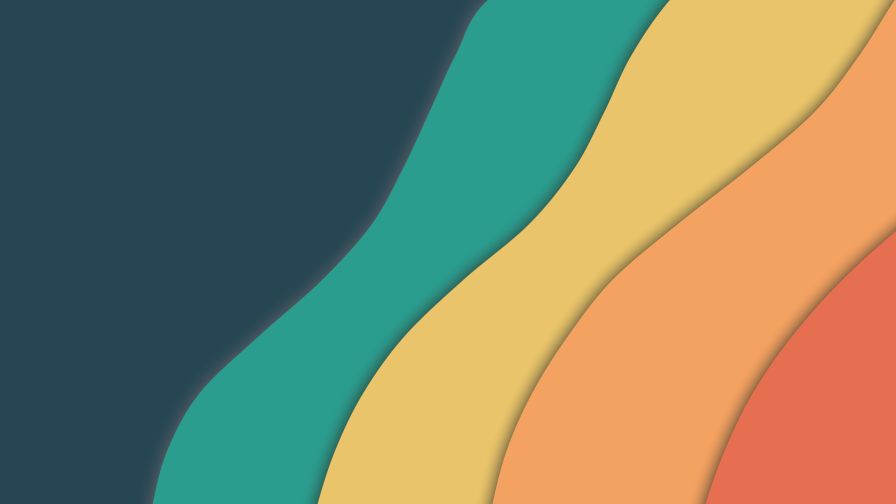
A WebGL 1 fragment shader for this background:

```glsl
precision highp float;

uniform vec2 u_resolution;

const vec3 NAVY = vec3(0.149, 0.275, 0.325);
const vec3 TEAL = vec3(0.165, 0.616, 0.561);
const vec3 YELLOW = vec3(0.914, 0.769, 0.416);
const vec3 ORANGE = vec3(0.957, 0.635, 0.380);
const vec3 CORAL = vec3(0.906, 0.435, 0.318);
const vec3 HALO = vec3(0.42, 0.40, 0.42);
const vec3 SHADOW = vec3(0.19, 0.18, 0.15);

const float SHADOW_WIDTH = 0.036;
const float SHADOW_STRENGTH = 0.5;
const float KNOT_INTERVALS = 9.0;
const float SLOPE_STEP = 0.002;

// Catmull-Rom weight of a knot at distance t, in knot intervals
float splineWeight(float t) {
    t = abs(t);
    if (t < 1.0) return (1.5 * t - 2.5) * t * t + 1.0;
    if (t < 2.0) return ((-0.5 * t + 2.5) * t - 4.0) * t + 2.0;
    return 0.0;
}

// Left edges (teal, yellow, orange, coral) at height y, in canvas heights
vec4 edgesAt(float y) {
    // Evenly spaced knots, from one interval below the canvas to one above
    vec4 knots[12];
    knots[0] = vec4(0.289, 0.604, 0.958, 1.373);
    knots[1] = vec4(0.303, 0.630, 0.977, 1.400);
    knots[2] = vec4(0.334, 0.667, 1.007, 1.440);
    knots[3] = vec4(0.398, 0.722, 1.057, 1.495);
    knots[4] = vec4(0.514, 0.803, 1.127, 1.572);
    knots[5] = vec4(0.639, 0.919, 1.215, 1.671);
    knots[6] = vec4(0.738, 1.050, 1.345, 1.794);
    knots[7] = vec4(0.800, 1.140, 1.487, 1.933);
    knots[8] = vec4(0.852, 1.199, 1.616, 2.072);
    knots[9] = vec4(0.903, 1.252, 1.704, 2.199);
    knots[10] = vec4(0.968, 1.329, 1.775, 2.315);
    knots[11] = vec4(1.146, 1.442, 1.852, 2.431);

    vec4 edges = vec4(0.0);
    float position = y * KNOT_INTERVALS + 1.0;
    for (int i = 0; i < 12; i++) {
        edges += knots[i] * splineWeight(position - float(i));
    }
    return edges;
}

// Lays a sheet with a soft shadow over the base; inside is positive
vec3 addSheet(vec3 base, vec3 sheet, vec3 shadow, float inside, float pixel) {
    float fade = clamp(1.0 + inside / SHADOW_WIDTH, 0.0, 1.0);
    base = mix(base, shadow, SHADOW_STRENGTH * fade * fade);
    return mix(base, sheet, smoothstep(-0.75 * pixel, 0.75 * pixel, inside));
}

void main() {
    vec2 p = gl_FragCoord.xy / u_resolution.y;
    float pixel = 1.0 / u_resolution.y;

    // Horizontal offsets become approximate distances along the normal
    vec4 edges = edgesAt(p.y);
    vec4 slope = (edgesAt(p.y + SLOPE_STEP) - edges) / SLOPE_STEP;
    vec4 inside = (p.x - edges) / sqrt(1.0 + slope * slope);

    // Stack the sheets from back to front
    vec3 color = NAVY;
    color = addSheet(color, TEAL, HALO, inside.x, pixel);
    color = addSheet(color, YELLOW, SHADOW, inside.y, pixel);
    color = addSheet(color, ORANGE, SHADOW, inside.z, pixel);
    color = addSheet(color, CORAL, SHADOW, inside.w, pixel);

    gl_FragColor = vec4(color, 1.0);
}
```
